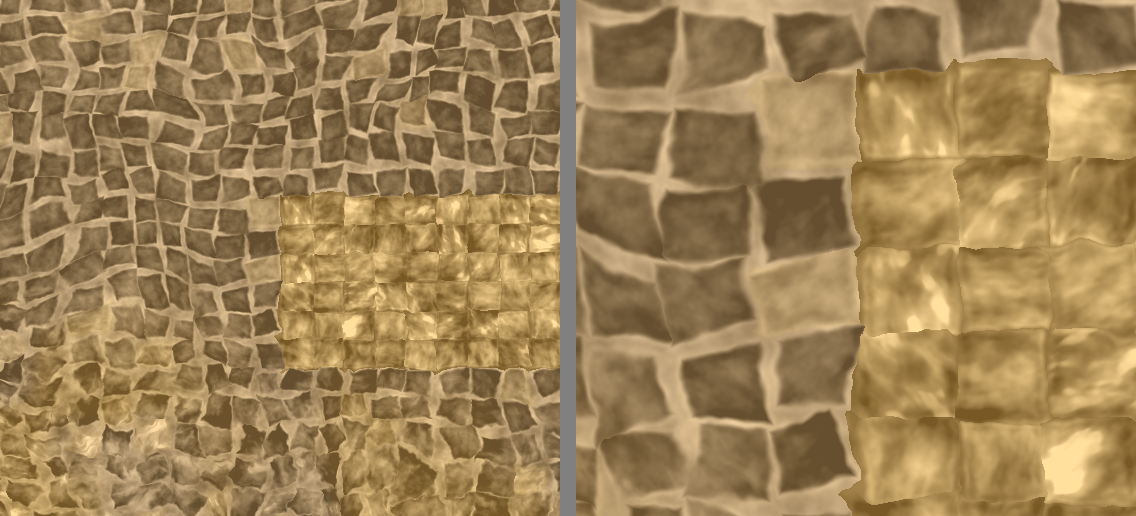
Left: the whole. Right: its middle third, enlarged.
A Shadertoy shader for this texture:

```glsl
// Worn stone mosaic with pale grout and a block of tightly set gold tiles.

vec3 hash3(vec2 p) {
    vec3 q = fract(p.xyx * vec3(0.1031, 0.1030, 0.0973));
    q += dot(q, q.yxz + 33.33);
    return fract((q.xxy + q.yzz) * q.zyx);
}

float noise(vec2 p) {
    vec2 i = floor(p), f = fract(p);
    f = f * f * (3.0 - 2.0 * f);
    return mix(mix(hash3(i).x, hash3(i + vec2(1, 0)).x, f.x),
               mix(hash3(i + vec2(0, 1)).x, hash3(i + vec2(1, 1)).x, f.x), f.y);
}

float fbm(vec2 p) {
    float sum = 0.0, amp = 0.55;
    for (int i = 0; i < 3; i++) {
        sum += amp * noise(p);
        p = mat2(1.6, 1.2, -1.2, 1.6) * p + 7.3;
        amp *= 0.5;
    }
    return sum / 0.9625;
}

mat2 rotation(float a) {
    return mat2(cos(a), sin(a), -sin(a), cos(a));
}

// The gold block fills six rows to the right of column zero.
float isGold(vec2 id) {
    return step(0.0, id.x) * step(0.0, id.y) * step(id.y, 5.0);
}

// Signed distance to a crooked four-sided tile, in cell units.
float tileDistance(vec2 q, vec2 id, float gold, float worn) {
    float turn = (hash3(id + 51.0).x - 0.5) * mix(0.3 + 0.5 * worn, 0.15, gold);
    float d = -1.0;
    for (int i = 0; i < 4; i++) {
        float k = float(i);
        vec3 h = hash3(id * 3.0 + vec2(k * 17.3, k * 5.7 + 90.0));
        float angle = k * 1.5708 + turn + (h.x - 0.5) * mix(0.5, 0.2, gold);
        float reach = mix(0.35 + 0.13 * h.y, 0.46 + 0.07 * h.y, gold);
        d = max(d, dot(q, vec2(cos(angle), sin(angle))) - reach);
    }
    return d;
}

void mainImage(out vec4 fragColor, in vec2 fragCoord) {
    vec2 p = fragCoord / iResolution.y;
    float worn = 1.0 - smoothstep(0.2, 0.6, p.y + 0.25 * p.x);

    // Bend the rows, but keep them straight near the gold block.
    vec2 outside = max(vec2(0.547 - p.x, abs(p.y - 0.453) - 0.167), 0.0);
    float bend = smoothstep(0.0, 0.22, length(outside));
    vec2 wave = vec2(noise(p * 4.0 + 3.0), noise(p * 4.0 + 40.0)) - 0.5;
    vec2 ripple = vec2(noise(p * 13.0 + 9.0), noise(p * 13.0 + 70.0)) - 0.5;
    vec2 cell = (p + bend * (0.09 * wave + 0.03 * ripple) - vec2(0.547, 0.287))
              / vec2(0.060, 0.0555);

    // Ragged tile edges
    vec2 ragged = vec2(fbm(p * 45.0), fbm(p * 45.0 + 31.0)) - 0.5;
    cell += ragged * (0.16 + 0.22 * worn);

    // Nearest tile
    float d = 9.0;
    vec2 tile = vec2(0), local = vec2(0);
    for (int y = -1; y <= 1; y++)
    for (int x = -1; x <= 1; x++) {
        vec2 id = floor(cell) + vec2(x, y);
        float gold = isGold(id);
        vec2 jitter = (hash3(id + 13.0).xy - 0.5) * mix(0.24, 0.08, gold);
        vec2 q = cell - id - 0.5 - jitter;
        float dist = tileDistance(q, id, gold, worn);
        if (dist < d) {
            d = dist;
            tile = id;
            local = q;
        }
    }
    float gold = isGold(tile);
    vec3 rnd = hash3(tile + 200.0);

    // Stone grain, brushed along a different direction on each tile
    vec2 brushed = rotation(rnd.y * 6.283) * local;
    float grain = fbm(brushed * vec2(2.2, 4.2) + rnd.xz * 90.0) - 0.5;
    float fine = fbm(p * 95.0) - 0.5;
    float crease = 1.0 - abs(2.0 * fbm(p * 32.0 + 15.0) - 1.0);
    float facet = brushed.x * mix(0.16, 0.38, max(gold, worn));

    // Tile tone: dark stone, some pale pieces, brighter gold
    float stone = mix(0.25 - 0.07 * smoothstep(0.3, 0.8, p.x), 0.33, worn);
    stone += (rnd.x - 0.5) * (0.18 + 0.2 * worn);
    stone += 0.32 * smoothstep(0.88, 0.92, rnd.z);
    float tone = mix(stone, 0.40 + 0.28 * rnd.x, gold);
    tone += grain * mix(0.42 + 0.35 * worn, 0.95, gold) + facet + fine * 0.28;
    float glint = smoothstep(0.10, 0.24, grain) * step(0.5, rnd.z);
    tone += glint * (0.22 * gold + 0.14 * worn);
    float rim = (d + 0.08) / 0.06;
    tone -= mix(0.07, 0.13, gold) * exp(-rim * rim);

    // Grout, with a light lip around the stones
    float lip = (d - 0.04) / 0.05;
    float grout = mix(0.65, 0.56, worn) + 0.6 * (fbm(p * 36.0 + 60.0) - 0.5);
    grout += 0.08 * exp(-lip * lip) + fine * 0.25;
    grout = mix(grout, 0.28 + 0.5 * grain, gold);
    tone = mix(tone, grout, smoothstep(-0.045, 0.045, d));
    tone += (crease - 0.82) * mix(0.12, 0.3, max(gold, worn));
    tone = clamp(tone, 0.04, 1.08);

    // Grey-brown stone against amber gold
    float warmth = 0.12 + worn * 0.75 * smoothstep(0.3, 0.7, noise(p * 7.0 + 20.0));
    warmth = mix(warmth + 0.3 * step(0.9, rnd.z), 1.0, gold);
    vec3 stoneColor = mix(vec3(0.36, 0.28, 0.17), vec3(0.92, 0.80, 0.63), tone);
    vec3 goldColor = mix(vec3(0.45, 0.33, 0.13), vec3(0.98, 0.84, 0.58), tone);
    fragColor = vec4(mix(stoneColor, goldColor, clamp(warmth, 0.0, 1.0)), 1.0);
}
```
